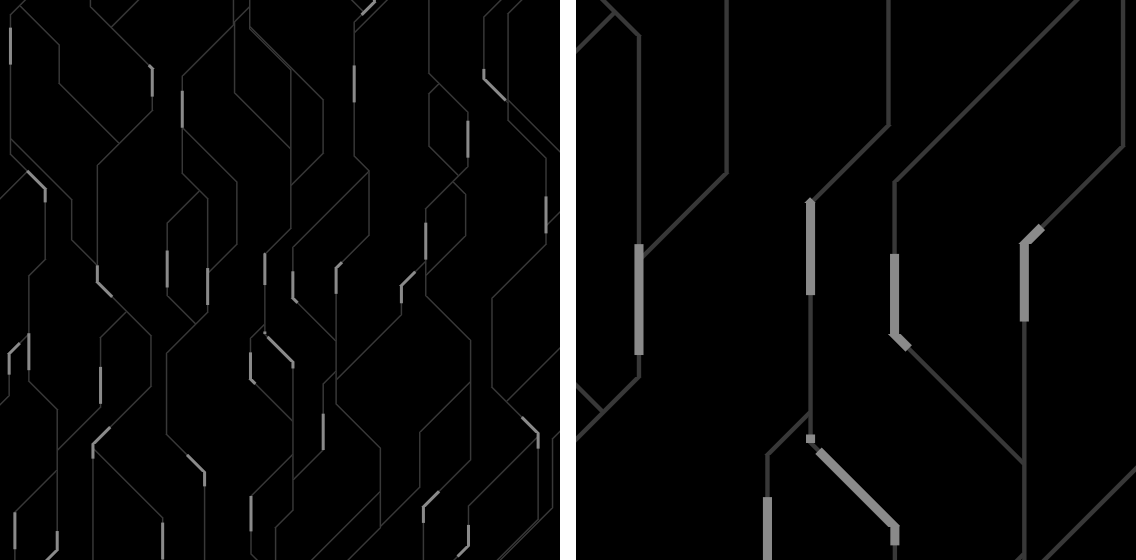
Left: the whole. Right: its middle third, enlarged.
Reproduce this pattern procedurally as a Shadertoy shader.

```glsl
// Dark circuit of thin branching traces with short bright dashes.

const float COLUMN = 1.0 / 7.0;       // width reserved for each main trace
const float JOG_ROW = 0.24;           // height holding one diagonal jog
const float BRANCH_ROW = 0.28;        // height between branches in a gap
const float DASH_ROW = 0.34;          // height between dashes on a trace
const float DASH_HALF_LENGTH = 0.033;
const float THIN = 0.0013;            // half widths
const float THICK = 0.0027;
const vec3 TRACE_COLOR = vec3(0.22);
const vec3 DASH_COLOR = vec3(0.54);

float hash(vec2 cell, float salt) {
    vec2 seed = cell + salt * vec2(17.3, 9.7) + 41.0;
    vec3 q = fract(seed.xyx * 0.1031);
    q += dot(q, q.yzx + 33.33);
    return fract((q.x + q.y) * q.z);
}

// Resting x of a main trace, alternating between the sides of its column.
float laneX(float id, float row) {
    float side = mod(id + row, 2.0) * 2.0 - 1.0;
    float reach = 0.42 * mix(0.1, 1.0, hash(vec2(id, row), 1.0));
    return (id + 0.5 + side * reach) * COLUMN;
}

// Main trace at height y: x position and slope dx/dy.
vec2 mainTrace(float id, float y) {
    float v = y / JOG_ROW + hash(vec2(id, 0.0), 2.0);
    float row = floor(v);
    float from = laneX(id, row);
    float shift = laneX(id, row + 1.0) - from;
    float start = hash(vec2(id, row), 3.0) * (JOG_ROW - 0.84 * COLUMN);
    float t = (v - row) * JOG_ROW - start;
    float slope = t > 0.0 && t < abs(shift) ? sign(shift) : 0.0;
    return vec2(from + sign(shift) * clamp(t, 0.0, abs(shift)), slope);
}

// Vertical run between two heights, leaving both ends on a diagonal.
vec2 branchTrace(float x, float low, float high, vec2 turn, float y) {
    float below = max(low - y, 0.0);
    float above = max(y - high, 0.0);
    float slope = y < low ? -turn.x : (y > high ? turn.y : 0.0);
    return vec2(x + turn.x * below + turn.y * above, slope);
}

float coverage(float signedDistance, float px) {
    return clamp(0.5 - signedDistance / px, 0.0, 1.0);
}

// Coverage of the thin line (x) and of its square-ended dash (y).
vec2 stroke(vec2 p, vec2 path, float dashY, float px) {
    float offset = p.x - path.x;
    float stretch = 1.0 + path.y * path.y;
    float dist = abs(offset) * inversesqrt(stretch);
    float along = abs(p.y + offset * path.y / stretch - dashY) * sqrt(stretch);
    float dash = coverage(dist - THICK, px) * coverage(along - DASH_HALF_LENGTH, px);
    return vec2(coverage(dist - THIN, px), dash);
}

vec2 mainStroke(vec2 p, float id, float px) {
    float phase = hash(vec2(id, 0.0), 4.0);
    float row = floor(p.y / DASH_ROW + phase);
    float dashY = (row - phase + mix(0.15, 0.85, hash(vec2(id, row), 5.0))) * DASH_ROW;
    return stroke(p, mainTrace(id, p.y), dashY, px);
}

// Branches between trace id and the next one, cut where they meet a trace.
vec2 gapStrokes(vec2 p, float id, float px) {
    float left = mainTrace(id, p.y).x;
    float right = mainTrace(id + 1.0, p.y).x;
    float inside = coverage(left - p.x, px) * coverage(p.x - right, px);
    if (inside <= 0.0) return vec2(0.0);

    vec2 ink = vec2(0.0);
    float phase = hash(vec2(id, 0.0), 6.0);
    float nearest = floor(p.y / BRANCH_ROW + phase);
    for (int k = -1; k <= 1; k++) {
        vec2 cell = vec2(id, nearest + float(k));
        float middle = (cell.y - phase + mix(0.4, 0.6, hash(cell, 7.0))) * BRANCH_ROW;
        float a = mainTrace(id, middle).x;
        float b = mainTrace(id + 1.0, middle).x;
        if (b - a < 0.45 * COLUMN) continue;

        float x = mix(a, b, mix(0.3, 0.7, hash(cell, 8.0)));
        float halfRun = mix(0.02, 0.065, hash(cell, 9.0));
        vec2 turn = vec2(hash(cell, 10.0) < 0.5 ? -1.0 : 1.0,
                         hash(cell, 11.0) < 0.5 ? -1.0 : 1.0);
        float dashY = middle + (hash(cell, 12.0) - 0.5) * 2.6 * halfRun;
        vec2 path = branchTrace(x, middle - halfRun, middle + halfRun, turn, p.y);
        vec2 line = stroke(p, path, dashY, px);
        line.y *= step(hash(cell, 13.0), 0.6);
        ink = max(ink, line);
    }
    return ink * inside;
}

void mainImage(out vec4 fragColor, in vec2 fragCoord) {
    vec2 p = fragCoord / iResolution.y;
    float px = 1.0 / iResolution.y;
    float column = floor(p.x / COLUMN);

    vec2 ink = vec2(0.0);
    for (int i = -1; i <= 1; i++) {
        float id = column + float(i);
        ink = max(ink, mainStroke(p, id, px));
        if (i < 1) ink = max(ink, gapStrokes(p, id, px));
    }
    fragColor = vec4(mix(TRACE_COLOR * ink.x, DASH_COLOR, ink.y), 1.0);
}
```
